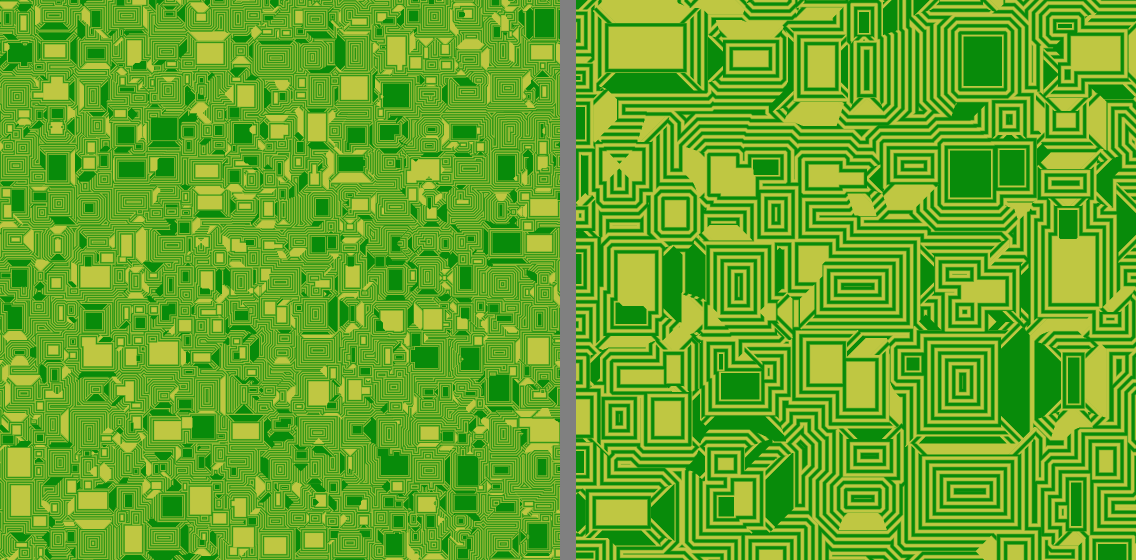
Left, the full canvas; right, a detail of the centre.
A WebGL 2 fragment shader for this pattern:

```glsl
#version 300 es
precision highp float;
// Maze of fine green and yellow contour stripes around scattered boxes.
// A field of chamfered box distances is striped; solid box cores and
// trapezoid flats beside them interrupt the stripes.

uniform vec2 u_resolution;
out vec4 outColor;

const float CELLS = 15.0;     // boxes across the canvas
const float PERIOD = 0.063;   // stripe period, in cells

struct Box {
    float dist;    // chamfered distance to the box, in cells
    vec2 edge;     // signed distance to its edges on each axis
    vec2 offset;   // position relative to its centre
    vec4 rnd;      // random values of this box
};

vec4 hash(vec2 p, float seed) {
    vec4 h = fract(vec4(p.xyx, seed + p.y) * vec4(0.1031, 0.1030, 0.0973, 0.1099));
    h += dot(h, h.wzxy + 33.33);
    return fract((h.xxyz + h.yzzw) * h.zywx);
}

// Keeps the closest box of a jittered lattice
void nearestBox(vec2 q, float scale, float chance, inout Box best) {
    vec2 g = q * scale;
    vec2 home = floor(g);
    for (int y = -1; y <= 1; y++) {
        for (int x = -1; x <= 1; x++) {
            vec2 id = home + vec2(x, y) + 40.0;
            vec4 shape = hash(id, scale * 7.3);
            vec4 rnd = hash(id, scale * 19.1 + 5.0);
            if (rnd.w > chance) continue;
            vec2 offset = g + 40.0 - id - 0.5 - (shape.xy - 0.5) * 0.28;
            float size = mix(0.06, 0.34, shape.z);
            float skew = (shape.w - 0.5) * 0.16;
            vec2 halfSize = max(vec2(size + skew, size - skew), 0.04);
            vec2 edge = (abs(offset) - halfSize) / scale;
            float chamfer = (edge.x + edge.y) * 0.75 - mix(0.01, 0.14, rnd.z);
            float dist = max(max(edge.x, edge.y), chamfer);
            if (dist < best.dist) best = Box(dist, edge, offset, rnd);
        }
    }
}

// Filtered square wave: 0 is dark, 1 is yellow
float stripes(float d, float blur) {
    float wave = abs(fract(d / PERIOD) - 0.5) - 0.25;
    return clamp(wave * PERIOD / blur + 0.5, 0.0, 1.0);
}

float tone(vec2 q, float blur) {
    Box box = Box(9.0, vec2(9.0), vec2(0.0), vec4(0.0));
    nearestBox(q, 1.0, 1.0, box);
    nearestBox(q, 2.3, 0.3, box);

    // Solid core
    if (box.dist < 0.0 && box.rnd.x < 0.72)
        return step(0.54, box.rnd.y);

    // Trapezoid flat on some sides, with striped mitres at its ends
    bool lateral = box.edge.x > box.edge.y;
    float along = lateral ? box.offset.x : box.offset.y;
    float side = (lateral ? 1.0 : 3.0) + step(0.0, along);
    vec4 flank = hash(box.rnd.xy * 300.0, side * 11.7);
    float start = mix(0.03, 0.16, flank.y);
    float depth = box.dist - start;
    float mitre = abs(box.edge.x - box.edge.y);
    bool straight = box.dist <= max(box.edge.x, box.edge.y);
    if (flank.x < 0.36 && straight && depth > 0.0 && depth < mix(0.12, 0.28, flank.z)) {
        if (mitre < 0.1) return stripes(mitre * 0.75, blur);
        return step(0.55, flank.w);
    }
    return stripes(box.dist, blur);
}

void main() {
    vec3 darkGreen = vec3(0.03, 0.545, 0.04);
    vec3 yellow = vec3(0.75, 0.78, 0.26);
    float pixel = CELLS / min(u_resolution.x, u_resolution.y);

    // Four samples per pixel smooth the borders of the flats
    float sum = 0.0;
    for (int i = 0; i < 4; i++) {
        vec2 shift = vec2(i & 1, i >> 1) * 0.5 - 0.25;
        sum += tone((gl_FragCoord.xy + shift) * pixel, pixel * 1.3);
    }
    outColor = vec4(mix(darkGreen, yellow, sum * 0.25), 1.0);
}
```
